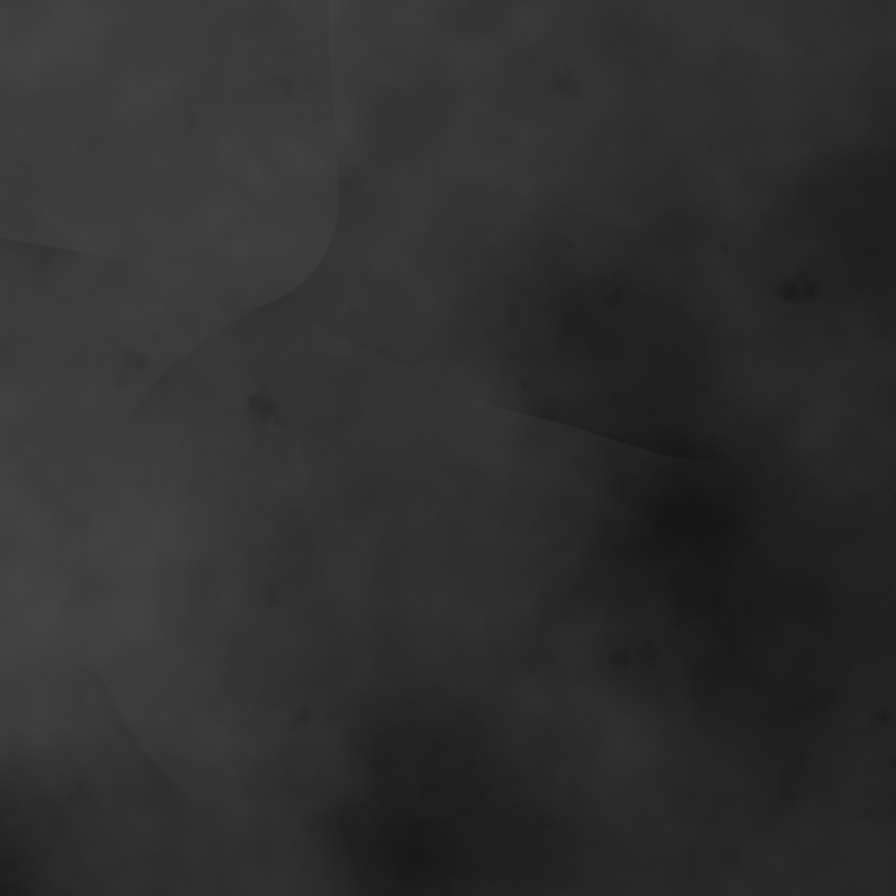
Give the GLSL for this texture, as a Shadertoy shader.

```glsl
// Dark, smoky grey surface: broad soft shadows under fractal gradient noise,
// with faint curved folds, each a sharp step in tone on one side that fades
// away on the other.

const float BASE_GREY = 0.197;
const float SHADOW_DEPTH = 1.18;
const int CLOUD_OCTAVES = 6;

vec2 hashGradient(vec2 cell) {
    vec2 h = vec2(dot(cell, vec2(127.1, 311.7)), dot(cell, vec2(269.5, 183.3)));
    return 2.0 * fract(sin(h) * 43758.55) - 1.0;
}

float gradientNoise(vec2 p) {
    vec2 cell = floor(p);
    vec2 f = p - cell;
    vec2 u = f * f * f * (f * (f * 6.0 - 15.0) + 10.0);
    float a = dot(hashGradient(cell), f);
    float b = dot(hashGradient(cell + vec2(1, 0)), f - vec2(1, 0));
    float c = dot(hashGradient(cell + vec2(0, 1)), f - vec2(0, 1));
    float d = dot(hashGradient(cell + vec2(1, 1)), f - vec2(1, 1));
    return mix(mix(a, b, u.x), mix(c, d, u.x), u.y);
}

float fbm(vec2 p, int octaves) {
    mat2 turn = mat2(0.8, 0.6, -0.6, 0.8);
    float sum = 0.0;
    float amplitude = 0.6;
    for (int i = 0; i < octaves; i++) {
        sum += amplitude * gradientNoise(p);
        p = turn * p * 2.03 + 17.3;
        amplitude *= 0.55;
    }
    return sum;
}

// Round soft patch of tone, 1 at its centre
float softPatch(vec2 p, vec2 centre, float radius) {
    vec2 q = (p - centre) / radius;
    return exp(-dot(q, q));
}

// Sharp on the zero line, fading over the positive side
float fold(float dist, float fade) {
    return smoothstep(-0.002, 0.002, dist) * exp(-max(dist, 0.0) / fade);
}

// 1 between two limits, with soft ends
float span(float x, float start, float end, float soft) {
    return smoothstep(start, start + soft, x) * (1.0 - smoothstep(end - soft, end, x));
}

float capsuleDistance(vec2 p, vec2 a, vec2 b, float radius) {
    vec2 axis = b - a;
    float t = clamp(dot(p - a, axis) / dot(axis, axis), 0.0, 1.0);
    return length(p - a - axis * t) - radius;
}

// Large-scale light and shadow
float broadTone(vec2 p) {
    float tone = dot(p - 0.5, vec2(-0.055, 0.03));
    tone += 0.036 * softPatch(p, vec2(0.04, 0.34), 0.15);
    tone += 0.016 * softPatch(p, vec2(0.24, 0.77), 0.20);
    tone -= 0.048 * softPatch(p, vec2(0.71, 0.65), 0.13);
    tone -= 0.052 * softPatch(p, vec2(0.74, 0.42), 0.13);
    tone -= 0.042 * softPatch(p, vec2(0.90, 0.30), 0.17);
    tone -= 0.068 * softPatch(p, vec2(0.48, 0.09), 0.13);
    tone -= 0.080 * softPatch(p, vec2(0.00, 0.02), 0.11);
    tone -= 0.042 * softPatch(p, vec2(1.02, 0.74), 0.13);
    return tone;
}

// Faint creases that come and go along their length
float foldTone(vec2 p, float wobble) {
    float ridge = p.y - (0.735 - 0.3 * p.x + 0.02 * sin(7.5 * p.x)) - wobble;
    float lobe = capsuleDistance(p, vec2(0.25, 0.78), vec2(0.23, 1.1), 0.13) + wobble;
    float arc = length(p - vec2(0.42, 0.36)) - 0.325 + wobble;
    float leftSide = 1.0 - smoothstep(0.2, 0.34, p.x);

    float tone = -0.030 * fold(ridge, 0.05) * span(p.x, 0.51, 0.82, 0.09);
    tone -= 0.015 * fold(ridge, 0.03) * span(p.x, 0.33, 0.47, 0.05);
    tone -= 0.026 * fold(-ridge, 0.06) * span(p.x, -0.20, 0.17, 0.12);
    tone -= 0.026 * fold(lobe, 0.05) * span(p.x, 0.24, 0.50, 0.07) * span(p.y, 0.60, 0.86, 0.07);
    tone += 0.014 * fold(lobe, 0.06) * smoothstep(0.25, 0.34, p.x) * span(p.y, 0.80, 1.2, 0.08);
    tone -= 0.016 * fold(-arc, 0.07) * span(p.y, 0.48, 0.72, 0.09) * leftSide;
    tone -= 0.016 * fold(arc, 0.04) * span(p.y, 0.08, 0.30, 0.07) * leftSide;
    tone += 0.008 * fold(-arc, 0.04) * span(p.y, 0.32, 0.46, 0.05) * leftSide;
    return tone;
}

void mainImage(out vec4 fragColor, in vec2 fragCoord) {
    vec2 p = fragCoord / iResolution.xy;

    // Bend the patches so their borders look like drifting smoke
    vec2 drift = vec2(fbm(p * 4.0 + 3.7, 5), fbm(p * 4.0 + 41.2, 5));
    float clouds = fbm(p * 5.0 + 8.6, CLOUD_OCTAVES);
    float wisps = fbm(p * 14.0 + 0.4 * drift + 23.1, 5);

    // Small dark smudges where the noise dips lowest
    float smudges = smoothstep(0.20, 0.62, -fbm(p * 10.0 + 61.5, 5));

    float grey = BASE_GREY + SHADOW_DEPTH * broadTone(p + 0.13 * drift);
    grey += foldTone(p, 0.018 * gradientNoise(p * 6.0 + 5.0));
    grey += 0.044 * clouds + 0.030 * wisps - 0.065 * smudges;

    fragColor = vec4(vec3(clamp(grey, 0.09, 0.27)), 1.0);
}
```
